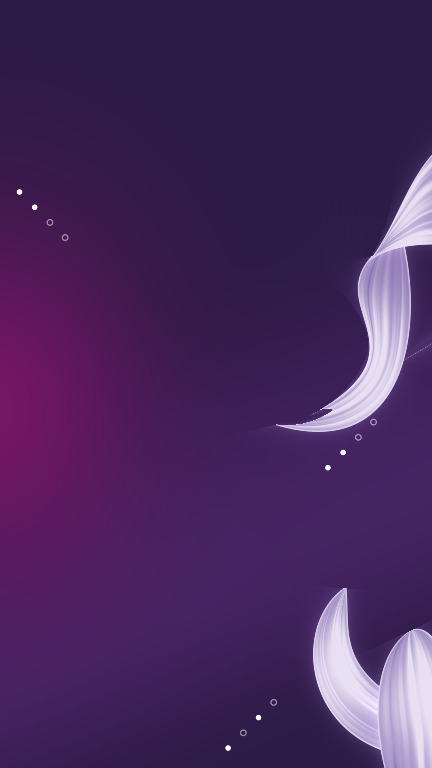
A WebGL 2 fragment shader for this background:

```glsl
#version 300 es
precision highp float;
// Glossy lilac ribbons and small dot rows on a violet backdrop with a magenta glow.
uniform vec2 u_resolution;
out vec4 outColor;

const vec3 NIGHT = vec3(0.175, 0.103, 0.275);
const vec3 VIOLET = vec3(0.270, 0.140, 0.385);
const vec3 MAGENTA = vec3(0.455, 0.085, 0.395);
const vec3 SHADE = vec3(0.50, 0.40, 0.65);
const vec3 LILAC = vec3(0.68, 0.61, 0.80);
const vec3 PEARL = vec3(0.91, 0.88, 0.95);
const int STEPS = 48;

struct Curve { vec2 a, b, c, d; };        // cubic Bezier control points
struct Strip { float along, across, dist; }; // surface coordinates, inside distance

float hash(float n) {
  n = fract(n * 0.1031);
  n *= n + 33.33;
  return fract(n * (n + n));
}

float noise(float x) {
  float f = fract(x);
  return mix(hash(floor(x)), hash(floor(x) + 1.0), f * f * (3.0 - 2.0 * f));
}

float cross2(vec2 a, vec2 b) { return a.x * b.y - a.y * b.x; }

vec2 bezier(Curve k, float t) {
  float s = 1.0 - t;
  return s * s * (s * k.a + 3.0 * t * k.b) + t * t * (3.0 * s * k.c + t * k.d);
}

// Surface ruled between two curves: find the ruling that passes through p.
Strip ruledStrip(vec2 p, Curve left, Curve right, float notch) {
  Strip best = Strip(0.0, 0.0, -1.0);
  vec2 l0 = left.a, r0 = right.a;
  float side0 = cross2(r0 - l0, p - l0);
  for (int i = 1; i <= STEPS; i++) {
    float t = float(i) / float(STEPS);
    vec2 l1 = bezier(left, t), r1 = bezier(right, t);
    float side1 = cross2(r1 - l1, p - l1);
    if (side0 * side1 < 0.0) {
      float k = side0 / (side0 - side1);
      vec2 l = mix(l0, l1, k), rule = mix(r0, r1, k) - l;
      float v = dot(p - l, rule) / max(dot(rule, rule), 1e-8);
      vec2 flow = mix(l1 - l0, r1 - r0, clamp(v, 0.0, 1.0));
      float pace = max(length(flow), 1e-6);
      float edge = (0.5 - abs(v - 0.5)) * abs(cross2(rule, flow)) / pace;
      float along = t + (k - 1.0) / float(STEPS);
      float limit = 1.0 - notch * max(0.0, 1.0 - abs(v - 0.45) / 0.5);
      float d = min(edge, notch > 0.0 ? (limit - along) * pace * float(STEPS) : edge);
      if (d > best.dist) best = Strip(along, v, d);
    }
    l0 = l1; r0 = r1; side0 = side1;
  }
  return best;
}

// Silky streaks, a pale rim, a folded shadow and a faint halo.
vec3 paintRibbon(vec3 under, Strip s, float seed, float fold, float px) {
  float v = s.across + 0.04 * noise(s.along * 4.0 + seed);
  float streak = 0.65 * noise(v * 9.0 + seed) + 0.35 * noise(v * 31.0 + seed * 3.0);
  float gloss = 0.2 * cos(6.28 * (s.along - 0.6)) + 0.15 * sin(3.14 * clamp(v, 0.0, 1.0));
  float tone = clamp(0.16 + 0.82 * streak + gloss, 0.0, 1.0);
  vec3 body = mix(SHADE, LILAC, smoothstep(0.0, 0.4, tone));
  body = mix(body, PEARL, smoothstep(0.35, 0.95, tone));
  body = mix(body, SHADE, fold * (1.0 - smoothstep(0.0, 0.35, s.along)));
  body = mix(body, PEARL, 0.7 * (1.0 - smoothstep(0.0008, 0.003, s.dist)));
  vec3 halo = under + 0.13 * LILAC * exp(-max(-s.dist, 0.0) / 0.009);
  return mix(halo, body, smoothstep(-0.5 * px, 0.5 * px, s.dist));
}

// Four dots on a diagonal; set bits of the mask are solid, the others are rings.
float dotRow(vec2 p, vec2 start, vec2 stride, int mask, float px) {
  float ink = 0.0;
  for (int i = 0; i < 4; i++) {
    float d = length(p - start - stride * float(i)) - 0.0036;
    float solid = 1.0 - smoothstep(-0.5 * px, 0.5 * px, d);
    float ring = 0.5 * (1.0 - smoothstep(0.0, px, abs(d) - 0.0002));
    ink = max(ink, ((mask >> i) & 1) == 1 ? solid : ring);
  }
  return ink;
}

vec3 backdrop(vec2 p) {
  float slope = p.y - 0.42 * p.x;
  float band = smoothstep(-0.14, 0.13, slope) * (1.0 - smoothstep(0.13, 0.55, slope));
  vec2 q = (p - vec2(-0.01, 0.47)) / vec2(0.19, 0.24);
  return mix(mix(NIGHT, VIOLET, band), MAGENTA, exp(-dot(q, q)));
}

void main() {
  float px = 1.0 / u_resolution.y;
  vec2 p = gl_FragCoord.xy * px;
  vec3 color = backdrop(p);

  // Upper ribbon: hanging tail, then the fold in front of it
  Curve tailIn = Curve(vec2(0.484, 0.667), vec2(0.419, 0.596), vec2(0.562, 0.544), vec2(0.401, 0.458));
  Curve tailOut = Curve(vec2(0.527, 0.680), vec2(0.553, 0.557), vec2(0.521, 0.397), vec2(0.358, 0.447));
  color = paintRibbon(color, ruledStrip(p, tailIn, tailOut, 0.13), 4.0, 0.6, px);
  Curve foldTop = Curve(vec2(0.478, 0.658), vec2(0.514, 0.698), vec2(0.527, 0.766), vec2(0.573, 0.810));
  Curve foldLow = Curve(vec2(0.478, 0.658), vec2(0.501, 0.676), vec2(0.534, 0.684), vec2(0.586, 0.681));
  color = paintRibbon(color, ruledStrip(p, foldTop, foldLow, 0.0), 17.0, 0.2, px);

  // Lower ribbon: crescent, then the shell in front of it
  Curve moonOut = Curve(vec2(0.451, 0.237), vec2(0.384, 0.193), vec2(0.391, 0.062), vec2(0.497, 0.023));
  Curve moonIn = Curve(vec2(0.451, 0.237), vec2(0.456, 0.186), vec2(0.443, 0.147), vec2(0.497, 0.104));
  color = paintRibbon(color, ruledStrip(p, moonOut, moonIn, 0.0), 29.0, 0.2, px);
  Curve shellOut = Curve(vec2(0.536, 0.180), vec2(0.484, 0.151), vec2(0.484, 0.056), vec2(0.503, -0.009));
  Curve shellIn = Curve(vec2(0.536, 0.180), vec2(0.573, 0.195), vec2(0.612, 0.089), vec2(0.612, -0.016));
  color = paintRibbon(color, ruledStrip(p, shellOut, shellIn, 0.0), 41.0, 0.1, px);

  // Dot rows
  vec2 rise = vec2(0.0198), fall = vec2(0.0198, -0.0198);
  float ink = dotRow(p, vec2(0.0254, 0.750), fall, 3, px);
  ink = max(ink, dotRow(p, vec2(0.427, 0.391), rise, 3, px));
  ink = max(ink, dotRow(p, vec2(0.297, 0.026), rise, 5, px));
  outColor = vec4(mix(color, vec3(1.0), ink), 1.0);
}
```
